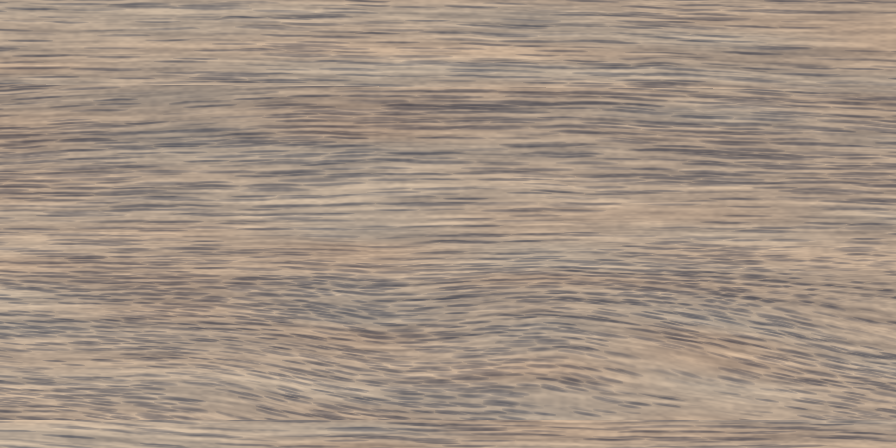
This texture is drawn by a Shadertoy shader. Its source:

```glsl
float hash(vec2 p) {
    vec3 q = fract(vec3(p.xyx) * 0.1031);
    q += dot(q, q.yzx + 33.33);
    return fract((q.x + q.y) * q.z);
}

float noise(vec2 p) {
    vec2 cell = floor(p), f = fract(p);
    f = f * f * (3.0 - 2.0 * f);
    float low = mix(hash(cell), hash(cell + vec2(1, 0)), f.x);
    float high = mix(hash(cell + vec2(0, 1)), hash(cell + vec2(1, 1)), f.x);
    return mix(low, high, f.y);
}

float fbm(vec2 p) {
    float sum = 0.0, weight = 0.5;
    for (int i = 0; i < 3; i++) {
        sum += weight * noise(p);
        p = p * 2.03 + 17.3;
        weight *= 0.5;
    }
    return sum / 0.875;
}

// Bends the straight grain into a low hill and slanted lower fibres
float grainHeight(vec2 p, float middle) {
    float hill = smoothstep(0.8, 1.3, p.x) * (1.0 - smoothstep(1.2, 2.2, p.x));
    float fade = (p.y - 0.26) / 0.16;
    float knoll = exp(-pow((p.x - 0.45) / 0.25, 2.0) - pow((p.y - 0.13) / 0.1, 2.0));
    float lift = 0.065 * hill * exp(-fade * fade) + 0.025 * knoll;
    lift += 0.02 * sin(p.x * 1.7) * smoothstep(0.4, 0.7, p.y);
    float slant = 0.05 * (1.0 - smoothstep(0.2, 0.6, p.y));
    float ripple = 0.025 * noise(p * vec2(1.6, 3.5)) + 0.006 * noise(p * vec2(6.0, 14.0))
        + 0.0025 * noise(p * vec2(19.0, 36.0));
    return p.y - middle * lift + middle * slant * (p.x - 1.0) + ripple
        + (1.0 - middle) * 0.02 * p.x;
}

// One thin tapered dash per cell, in rows shifted against each other
float dashes(vec2 g, float rows, float span, float tilt, float density) {
    float y = g.y * rows;
    float row = floor(y);
    float x = g.x / span + 37.0 * hash(vec2(row, rows));
    float cell = floor(x), along = fract(x);
    float chance = hash(vec2(cell + 11.0, row + rows));
    float shift = hash(vec2(cell + 53.0, row + rows)) - 0.5;
    float off = abs(fract(y) - 0.5 - 0.3 * shift + tilt * (along - 0.5));
    float taper = sqrt(4.0 * along * (1.0 - along));
    float strength = smoothstep(1.0 - density, 1.35 - density, chance);
    return strength * taper * (1.0 - smoothstep(0.06, 0.12 + 0.24 * taper, off));
}

void mainImage(out vec4 fragColor, in vec2 fragCoord) {
    vec2 p = fragCoord / iResolution.y;

    // Three boards with two nearly straight joints
    float lowerJoint = p.y - 0.062;
    float upperJoint = p.y - 0.812 + 0.006 * p.x;
    float above = step(0.0, upperJoint);
    float below = step(lowerJoint, 0.0);
    float middle = 1.0 - above - below;
    float v = grainHeight(p, middle) + 3.0 * above + 5.0 * below;
    vec2 grain = vec2(p.x, v);
    float lower = middle * (1.0 - smoothstep(0.3, 0.55, p.y));

    // Growth rings, broad tone and fine fibres
    float phase = v * 54.0 + 2.5 * fbm(grain * vec2(1.8, 14.0));
    float ring = 0.5 + 0.5 * cos(6.2832 * phase);
    float tone = fbm(grain * vec2(1.2, 13.0));
    float streak = noise(grain * vec2(3.0, 75.0) + 9.0);
    float fibre = noise(grain * vec2(11.0, 170.0) + 31.0);
    float speck = noise(grain * vec2(70.0, 220.0) + 57.0);

    // Dark pores and pale threads, in overlapping layers of dashes
    float crowd = fbm(grain * vec2(2.0, 13.0) + 43.0);
    float density = 0.5 + 0.9 * (crowd - 0.5) + 0.2 * (ring - 0.5) - 0.1 * (1.0 - middle);
    float span = mix(0.16, 0.085, lower);
    float pore = 0.0, thread = 0.0;
    for (int i = 0; i < 4; i++) {
        float k = float(i);
        vec2 g = grain + vec2(0.37, 0.0071) * k;
        float rows = 58.0 + 13.0 * k;
        pore = max(pore, dashes(g, rows, span * (1.0 - 0.12 * k), 0.35 * lower, density));
        thread = max(thread, dashes(g + 7.3, rows + 6.0, span, 0.3 * lower, 0.4));
    }

    float light = 0.70 + 0.36 * (tone - 0.5) + 0.15 * (0.5 - ring)
        + 0.3 * (streak - 0.5) + 0.36 * (fibre - 0.5) + 0.2 * (speck - 0.5);
    light += 0.17 * thread - 0.55 * pore;
    light -= 0.08 * middle * smoothstep(0.58, 0.72, p.y);
    light += 0.05 * (1.0 - middle);

    // Faint pale edges at the joints
    float edge = min(abs(lowerJoint), abs(upperJoint));
    light += 0.14 * (1.0 - smoothstep(0.002, 0.006, edge)) * (streak - 0.2);

    vec3 darkWood = vec3(0.45, 0.41, 0.39);
    vec3 paleWood = vec3(0.78, 0.69, 0.60);
    vec3 color = mix(darkWood, paleWood, clamp(light, -0.3, 1.2));
    color += vec3(0.035, -0.005, -0.03) * (noise(grain * vec2(2.5, 24.0) + 87.0) - 0.5);
    color += vec3(-0.015, -0.003, 0.015) * pore;
    fragColor = vec4(color, 1.0);
}
```
